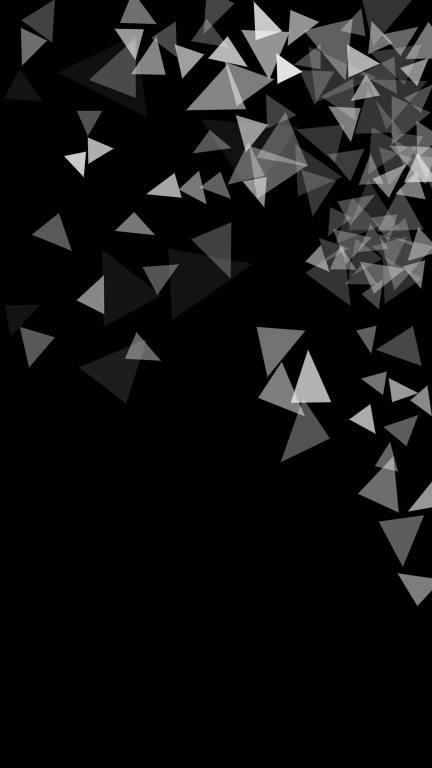
This background is drawn by a Shadertoy shader. Its source:

```glsl
const float TAU = 6.2832;
const float GOLDEN_ANGLE = 2.39996;
const vec3 NIGHT = vec3(0.004);
const vec3 GLASS = vec3(0.95);

vec4 hash4(float n) {
    return fract(sin(n * vec4(12.99, 78.23, 37.72, 54.31) + 1.7) * 4375.85);
}

vec2 polar(float angle) {
    return vec2(cos(angle), sin(angle));
}

// Signed distance to the line a-b, positive on its right side
float edgeDistance(vec2 p, vec2 a, vec2 b) {
    vec2 along = normalize(b - a);
    return dot(p - a, vec2(along.y, -along.x));
}

// Irregular triangle inscribed in a circle, corners counterclockwise
float triangleDistance(vec2 p, float radius, float turn, vec2 skew) {
    vec2 a = radius * polar(turn);
    vec2 b = radius * polar(turn + 1.4 + 1.1 * skew.x);
    vec2 c = radius * polar(turn + 3.7 + 1.0 * skew.y);
    return max(edgeDistance(p, a, b),
           max(edgeDistance(p, b, c), edgeDistance(p, c, a)));
}

// Translucent shards along a golden spiral; the larger ones are fainter
vec3 shardCluster(vec3 base, vec2 p, float blur, vec2 centre, vec2 spread,
                  int count, vec2 sizes, vec2 opacity, float phase) {
    for (int i = 0; i < count; i++) {
        float n = float(i);
        vec4 h = hash4(n + phase * 17.3);
        vec4 k = hash4(n + phase * 29.1 + 5.0);
        float ring = sqrt((n + 0.5) / float(count));
        vec2 place = centre + spread * ring * polar(n * GOLDEN_ANGLE + phase);
        place += spread * 0.1 * (k.xy - 0.5);
        float radius = mix(sizes.x, sizes.y, h.x * h.x);
        float d = triangleDistance(p - place, radius, TAU * h.y, h.zw);
        float alpha = mix(opacity.x, opacity.y, k.z * k.z) * (1.1 - 0.5 * h.x);
        base = mix(base, GLASS, alpha * smoothstep(blur, -blur, d));
    }
    return base;
}

void mainImage(out vec4 fragColor, in vec2 fragCoord) {
    // Width spans 0..1, height spans 0..16/9
    vec2 p = fragCoord / iResolution.xy * vec2(1.0, 16.0 / 9.0);
    float blur = 0.7 / iResolution.x;
    vec3 color = NIGHT;

    // Faint wide planes
    color = shardCluster(color, p, blur, vec2(0.40, 1.47), vec2(0.34, 0.16),
                         2, vec2(0.10, 0.13), vec2(0.09, 0.12), -0.3);
    color = shardCluster(color, p, blur, vec2(0.31, 1.05), vec2(0.20, 0.17),
                         3, vec2(0.09, 0.12), vec2(0.09, 0.13), 2.0);
    color = shardCluster(color, p, blur, vec2(0.05, 1.22), vec2(0.02, 0.42),
                         2, vec2(0.05, 0.08), vec2(0.07, 0.10), -1.2);

    // Top left corner
    color = shardCluster(color, p, blur, vec2(0.095, 1.70), vec2(0.04, 0.07),
                         2, vec2(0.045, 0.06), vec2(0.38, 0.5), 1.2);
    color = shardCluster(color, p, blur, vec2(0.32, 1.68), vec2(0.06, 0.09),
                         4, vec2(0.045, 0.085), vec2(0.35, 0.75), 3.0);
    color = shardCluster(color, p, blur, vec2(0.21, 1.45), vec2(0.05, 0.07),
                         3, vec2(0.032, 0.055), vec2(0.38, 0.9), -0.8);
    color = shardCluster(color, p, blur, vec2(0.43, 1.335), vec2(0.06, 0.02),
                         2, vec2(0.042, 0.05), vec2(0.45, 0.9), 0.5);

    // Scattered row below it
    color = shardCluster(color, p, blur, vec2(0.32, 1.17), vec2(0.24, 0.13),
                         5, vec2(0.045, 0.085), vec2(0.35, 0.6), -0.7);
    color = shardCluster(color, p, blur, vec2(0.24, 0.95), vec2(0.21, 0.08),
                         2, vec2(0.045, 0.055), vec2(0.45, 0.6), 0.3);

    // Top and centre
    color = shardCluster(color, p, blur, vec2(0.55, 1.66), vec2(0.17, 0.12),
                         11, vec2(0.04, 0.085), vec2(0.30, 1.0), 4.0);
    color = shardCluster(color, p, blur, vec2(0.63, 1.41), vec2(0.18, 0.12),
                         12, vec2(0.04, 0.08), vec2(0.28, 0.9), 5.0);

    // Dense bright right side
    color = shardCluster(color, p, blur, vec2(0.86, 1.61), vec2(0.16, 0.14),
                         20, vec2(0.038, 0.09), vec2(0.28, 0.85), 6.0);
    color = shardCluster(color, p, blur, vec2(0.94, 1.40), vec2(0.09, 0.07),
                         11, vec2(0.04, 0.08), vec2(0.25, 0.7), 7.0);
    color = shardCluster(color, p, blur, vec2(0.86, 1.20), vec2(0.13, 0.11),
                         22, vec2(0.035, 0.08), vec2(0.24, 0.7), 8.0);

    // Trail falling along the lower right
    color = shardCluster(color, p, blur, vec2(0.68, 0.90), vec2(0.06, 0.13),
                         4, vec2(0.07, 0.09), vec2(0.42, 0.75), -2.37);
    color = shardCluster(color, p, blur, vec2(0.91, 0.87), vec2(0.10, 0.16),
                         8, vec2(0.035, 0.075), vec2(0.36, 0.8), 0.35);
    color = shardCluster(color, p, blur, vec2(0.945, 0.59), vec2(0.07, 0.18),
                         4, vec2(0.045, 0.08), vec2(0.34, 0.7), -2.12);

    fragColor = vec4(color, 1.0);
}
```
